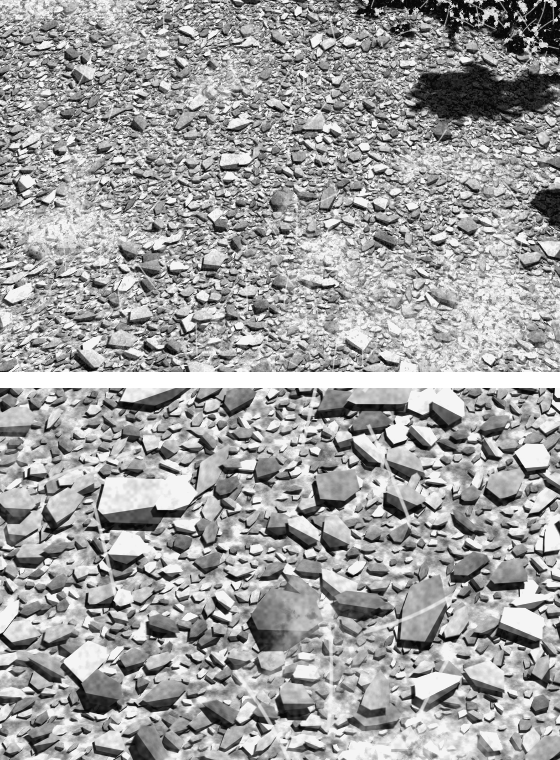
Top, the full canvas; bottom, a detail of the centre.
Reproduce this texture procedurally as a WebGL 1 fragment shader.

```glsl
precision highp float;
// Sunlit slope of broken slate rubble with pale dust and a dark thicket, in black and white.
uniform vec2 u_resolution;

const float TAU = 6.2832;
const float SHADOW = 0.05;
const float DUST = 0.92;

vec2 hash2(vec2 p) {
  vec3 q = fract(p.xyx * vec3(0.1031, 0.1030, 0.0973));
  q += dot(q, q.yzx + 33.33);
  return fract((q.xx + q.yz) * q.zy);
}

float noise(vec2 p) {
  vec2 i = floor(p), f = fract(p);
  f = f * f * (3.0 - 2.0 * f);
  float low = mix(hash2(i).x, hash2(i + vec2(1.0, 0.0)).x, f.x);
  float high = mix(hash2(i + vec2(0.0, 1.0)).x, hash2(i + 1.0).x, f.x);
  return mix(low, high, f.y);
}

float fbm(vec2 p) {
  float sum = 0.0, weight = 0.5;
  for (int i = 0; i < 4; i++) {
    sum += weight * noise(p);
    p = p * 2.1 + 17.3;
    weight *= 0.5;
  }
  return sum / 0.9375;
}

vec2 rotate(vec2 p, float angle) {
  float c = cos(angle), s = sin(angle);
  return vec2(c * p.x + s * p.y, c * p.y - s * p.x);
}

float softSpot(vec2 p, vec2 center, vec2 radius) {
  vec2 d = (p - center) / radius;
  return exp(-dot(d, d));
}

// Angular chip: the overlap of six uneven half planes
float chipDistance(vec2 p, vec2 seed) {
  float d = -1.0;
  for (int k = 0; k < 6; k++) {
    vec2 h = hash2(seed + float(k) * 7.31);
    float a = (float(k) + 0.8 * h.x) * TAU / 6.0;
    d = max(d, dot(p, vec2(cos(a), sin(a))) - mix(0.6, 1.0, h.y));
  }
  return d;
}

// One layer of chips with their shadows, laid from the far row to the near row
float layStones(float tone, vec2 p, float seed, float share, float pixel) {
  vec2 cell = floor(p);
  for (int j = 0; j < 3; j++) {
    for (int i = 0; i < 3; i++) {
      vec2 id = cell + vec2(float(i) - 1.0, 1.0 - float(j));
      vec2 key = id + seed;
      vec2 place = hash2(key), form = hash2(key + 41.7), look = hash2(key + 83.1);
      if (look.y > share) continue;
      float size = mix(0.36, 0.72, form.x * form.x);
      float aspect = mix(1.1, 2.3, form.y);
      float angle = (place.x + look.x - 0.85) * 1.3;
      vec2 stretch = vec2(1.0, aspect) / size;
      vec2 offset = p - id - mix(vec2(0.15), vec2(0.85), place);
      vec2 q = rotate(offset, angle) * stretch;
      vec2 shadowPoint = rotate(offset + vec2(0.07, 0.13), angle) * stretch;
      float soft = pixel * aspect / size * 0.7;
      float shade = 1.0 - smoothstep(-soft, soft, chipDistance(shadowPoint, key));
      tone = mix(tone, SHADOW, 0.88 * shade);
      float body = 1.0 - smoothstep(-soft, soft, chipDistance(q, key));
      float ridge = q.y + 0.35 * (place.y - 0.5) * q.x + mix(0.25, 0.8, look.x);
      float topFace = smoothstep(-soft, soft, ridge);
      float rock = mix(0.43, 0.96, fract(look.x * 7.0 + form.y));
      rock += 0.22 * (fbm(q * 2.5 + key) - 0.5) + 0.07 * q.y;
      tone = mix(tone, rock * mix(0.4, 1.0, topFace), body);
    }
  }
  return tone;
}

// Thin scattered stalks, one in each chosen cell
float stalks(vec2 p, float seed, float share, float pixel) {
  float mask = 0.0;
  vec2 cell = floor(p);
  for (int j = -1; j <= 1; j++) {
    for (int i = -1; i <= 1; i++) {
      vec2 id = cell + vec2(float(i), float(j));
      vec2 h = hash2(id + seed), k = hash2(id + seed + 29.0);
      vec2 q = rotate(p - id - h, (k.x - 0.5) * 2.6);
      q.x += 0.25 * (h.x - 0.5) * q.y * q.y;
      float d = max(abs(q.x) - 0.025, abs(q.y) - 0.75);
      mask = max(mask, step(k.y, share) * (1.0 - smoothstep(-pixel, pixel, d)));
    }
  }
  return mask;
}

void main() {
  vec2 p = gl_FragCoord.xy / u_resolution.y;
  float pixel = 1.0 / u_resolution.y;
  // Chips shrink with distance up the slope
  float depth = mix(0.85, 1.6, p.y);
  vec2 ground = vec2((p.x - 0.75) * depth, p.y * (0.85 + 0.375 * p.y)) + 4.0;

  // Gravel, then chips from fine to coarse
  float tone = 0.2 + 0.95 * fbm(ground * vec2(90.0, 130.0));
  float density = 72.0;
  for (int k = 0; k < 4; k++) {
    float share = mix(0.8, 0.28, float(k) / 3.0);
    tone = layStones(tone, ground * density, float(k) * 57.0, share, pixel * density * depth);
    density *= 0.6;
  }
  // Pale dust between the chips
  float spots = softSpot(p, vec2(1.02, 0.26), vec2(0.26, 0.11));
  spots += softSpot(p, vec2(0.24, 0.38), vec2(0.2, 0.09));
  spots += softSpot(p, vec2(0.08, 1.0), vec2(0.3, 0.07));
  spots += softSpot(p, vec2(1.3, 0.1), vec2(0.3, 0.1));
  float dust = smoothstep(0.5, 1.0, fbm(p * 9.0) + 0.4 * spots + 0.35 * (fbm(p * 60.0) - 0.5));
  float powder = DUST - 0.45 * smoothstep(0.5, 0.8, fbm(p * 110.0));
  tone = mix(tone, powder, 0.75 * dust);
  tone = mix(tone, 0.88, 0.7 * stalks(p * 16.0, 11.0, 0.18, pixel * 16.0));
  // Broken shade below the thicket
  float ragged = fbm(p * vec2(14.0, 24.0));
  float shadeArea = softSpot(p, vec2(1.3, 0.74), vec2(0.26, 0.09));
  shadeArea += softSpot(p, vec2(1.5, 0.45), vec2(0.07, 0.06));
  tone *= mix(1.0, 0.22, smoothstep(0.85, 1.05, shadeArea * 0.8 + ragged));

  // Thicket of leaves and twigs in the far right corner
  float edge = p.y - 0.9 + 0.2 * (p.x - 1.2) + 0.22 * (ragged - 0.5);
  float thicket = smoothstep(-0.02, 0.03, edge) * smoothstep(0.88, 1.08, p.x + 0.2 * ragged);
  float leaves = 0.06 + 0.75 * smoothstep(0.52, 0.72, fbm(p * 75.0));
  float dryGrass = smoothstep(1.25, 1.45, p.x);
  leaves = mix(leaves, 0.72, stalks(p * 24.0, 5.0, 0.3 + 0.5 * dryGrass, pixel * 24.0));
  tone = mix(tone, leaves, thicket);
  // Film grain and print contrast
  tone += 0.12 * (noise(p * 300.0) - 0.5);
  tone = 0.62 + (tone - 0.58) * 1.12;
  gl_FragColor = vec4(vec3(clamp(tone, 0.03, 0.96)), 1.0);
}
```
